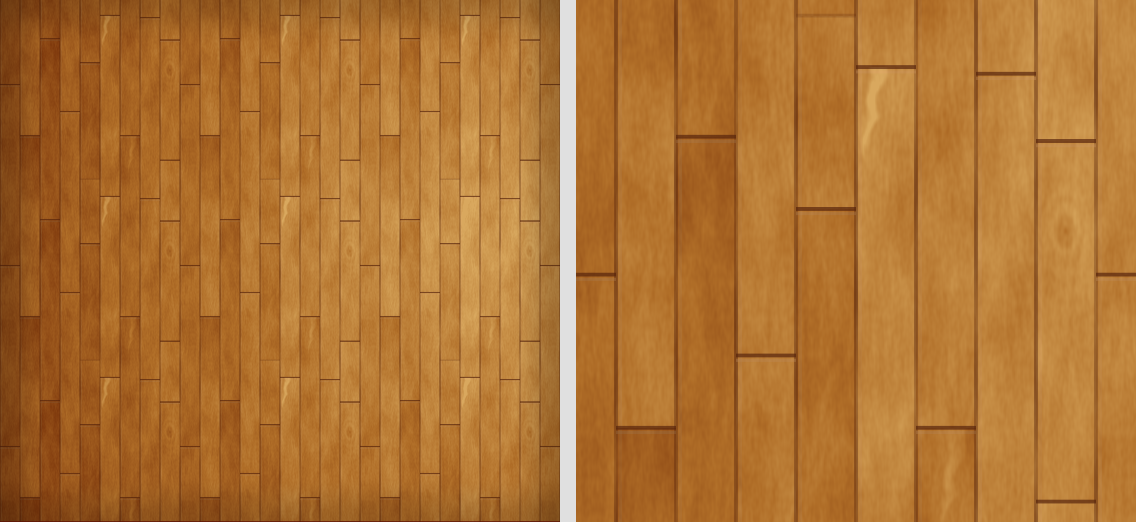
Left: the whole. Right: its middle third, enlarged.
A Shadertoy shader for this texture:

```glsl
const float PLANKS = 28.0;       // planks across the canvas
const int COLUMNS = 9;           // planks in one repeat
const float TILE_LENGTH = 9.05;  // repeat length, in plank widths

// Per column: joint position, second joint, tone, shade after the joint
const float JOINT[9] = float[9](.467, .749, .213, .616, .346, .085, .749, .097, .221);
const float SPLIT[9] = float[9](1., 1., 1., 1., .644, 1., 1., 1., .664);
const float TONE[9] = float[9](-.04, .05, -.09, .03, -.06, .07, .0, .03, .03);
const float SHADE[9] = float[9](.02, .24, .12, .0, .03, -.03, .13, .04, .0);

const vec3 DARK_WOOD = vec3(.49, .215, .045);
const vec3 MID_WOOD = vec3(.69, .43, .155);
const vec3 PALE_WOOD = vec3(.85, .66, .37);
const vec3 SEAM_COLOR = vec3(.33, .13, .04);
const vec3 BEVEL_COLOR = vec3(.85, .62, .40);

vec2 gradientAt(vec2 cell) {
    float h = fract(sin(dot(cell, vec2(127.1, 311.7))) * 43758.5);
    return vec2(cos(h * 6.2832), sin(h * 6.2832));
}

float gradientNoise(vec2 p) {
    vec2 i = floor(p), f = fract(p);
    vec2 u = f * f * f * (f * (f * 6.0 - 15.0) + 10.0);
    float a = dot(gradientAt(i), f);
    float b = dot(gradientAt(i + vec2(1, 0)), f - vec2(1, 0));
    float c = dot(gradientAt(i + vec2(0, 1)), f - vec2(0, 1));
    float d = dot(gradientAt(i + vec2(1, 1)), f - vec2(1, 1));
    return mix(mix(a, b, u.x), mix(c, d, u.x), u.y);
}

float fbm(vec2 p) {
    float sum = 0.0, gain = 1.0;
    for (int i = 0; i < 3; i++) {
        sum += gain * gradientNoise(p);
        p = p * 2.03 + 17.3;
        gain *= 0.5;
    }
    return sum;
}

float line(float dist, float halfWidth, float blur) {
    return 1.0 - smoothstep(halfWidth - blur * 0.5, halfWidth + blur * 0.5, abs(dist));
}

vec3 woodRamp(float t) {
    t = clamp(t, 0.0, 1.0) * 2.0;
    return t < 1.0 ? mix(DARK_WOOD, MID_WOOD, t) : mix(MID_WOOD, PALE_WOOD, t - 1.0);
}

// Blotches, curved figure, fine streaks and pores
float woodGrain(vec2 p, float seed) {
    vec2 s = p + vec2(seed * 13.7, seed * 7.3);
    float blotch = fbm(s * vec2(1.1, 0.55));
    float contour = gradientNoise(s * vec2(1.3, 0.3)) * 30.0 + p.x * 5.0;
    float figure = sin(contour + gradientNoise(s * 3.0) * 1.5);
    float streaks = fbm(s * vec2(9.0, 1.1));
    float pores = gradientNoise(s * vec2(19.0, 7.0));
    return blotch * 0.17 + figure * 0.018 + streaks * 0.065 + pores * 0.07;
}

float knot(vec2 p, vec2 center) {
    vec2 d = (p - center) * vec2(2.2, 1.15);
    float r = length(d) + gradientNoise(p * 3.0) * 0.12;
    return sin(r * 17.0) * 0.07 * exp(-r * 1.3) - 0.22 * exp(-r * r * 22.0);
}

// Tapering pale scar running down from a joint
float scar(vec2 p, float len) {
    float t = clamp(p.y / len, 0.0, 1.0);
    float axis = mix(0.36, 0.08, t) + gradientNoise(p * 3.0) * 0.12;
    return line(p.x - axis, 0.13 * (1.0 - t), 0.12) * (1.0 - smoothstep(0.6, 1.0, t));
}

void mainImage(out vec4 fragColor, in vec2 fragCoord) {
    vec2 uv = fragCoord / iResolution.xy;
    float pixel = PLANKS / iResolution.x;
    vec2 q = vec2(fragCoord.x, iResolution.y - fragCoord.y) * pixel;

    // Board coordinates: across the plank, and down from its joint
    int column = int(mod(floor(q.x), float(COLUMNS)));
    float across = fract(q.x);
    float along = fract(q.y / TILE_LENGTH - JOINT[column]) * TILE_LENGTH;
    float cut = SPLIT[column] * TILE_LENGTH;
    bool second = along > cut;
    vec2 board = vec2(across, along);
    float seed = float(column) + (second ? 20.5 : 1.0);

    // Spotlight on the right, falling off to darker edges
    float aspect = iResolution.y / iResolution.x;
    float fromLight = length((uv - vec2(0.87, 0.54)) * vec2(1.0, aspect));
    float tone = 0.87 - 0.68 * fromLight;

    // Board tone, shading near joints, grain and flaws
    tone += TONE[column] + (second ? 0.04 : 0.0);
    tone -= SHADE[column] * exp(-along * along * 0.18);
    tone += woodGrain(board, seed);
    if (column == 8) tone += knot(board, vec2(0.5, 1.5));
    if (column == 5) tone += 0.24 * scar(board, 1.8);
    if (column == 6) tone += 0.14 * scar(board - vec2(0.3, 0.3), 1.7);
    vec3 color = woodRamp(tone);

    // Seams between planks, each with a worn bevel
    float wear = 0.75 + 0.6 * gradientNoise(vec2(floor(q.x + 0.5) * 5.3, q.y * 0.7));
    float seam = line(min(across, 1.0 - across), 0.03, pixel);
    color = mix(color, BEVEL_COLOR * (0.55 + 0.5 * tone), 0.32 * wear * line(across - 0.075, 0.025, pixel));
    color = mix(color, SEAM_COLOR, 0.58 * wear * seam);

    // Joints across the boards; the one in column 4 is faint
    float joint = line(min(along, TILE_LENGTH - along), 0.032, pixel);
    float splitJoint = line(along - cut, 0.032, pixel) * (column == 4 ? 0.3 : 1.0);
    color = mix(color, BEVEL_COLOR * (0.55 + 0.5 * tone), 0.35 * line(along - 0.08, 0.025, pixel));
    color = mix(color, SEAM_COLOR, 0.68 * max(joint, splitJoint));

    // Vignette and dark lower border
    vec2 edge = min(uv, 1.0 - uv);
    color *= mix(0.84, 1.0, smoothstep(0.0, 0.09, edge.x));
    color *= mix(0.88, 1.0, smoothstep(0.0, 0.09, edge.y));
    color = mix(color, vec3(0.36, 0.06, 0.01), 0.8 * line(uv.y, 0.0015, 1.0 / iResolution.y));
    fragColor = vec4(color, 1.0);
}
```
